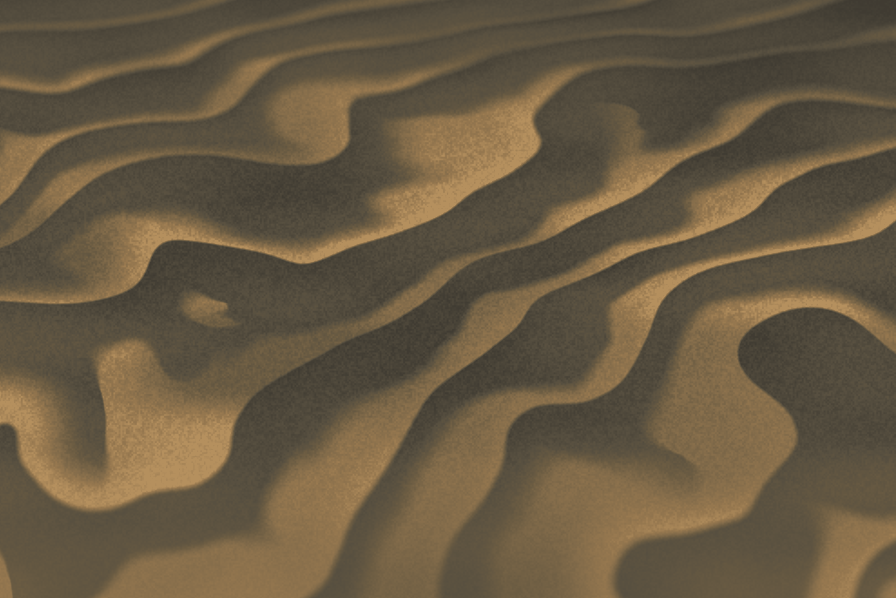
Reproduce this texture procedurally as a Shadertoy shader.

```glsl
// Wind-rippled sand in low warm side light, with shaded hollows and a shallow focus.

const float ACROSS = 2.7;        // ripples per canvas height, left to right
const float NEAR_PITCH = 1.0;    // vertical ripple rate at the lower edge
const float FAR_PITCH = 4.6;     // growth of that rate with distance
const float MEANDER = 1.75;      // how far the crests wander
const float FOCUS_Y = 0.52;      // height of the sharpest row
const float GRAIN_CELLS = 330.0; // sand grains per canvas height
const float GRAIN_DEPTH = 0.17;

const vec3 SHADE = vec3(0.250, 0.233, 0.197);
const vec3 DUSK = vec3(0.34, 0.31, 0.25);
const vec3 EARTH = vec3(0.42, 0.36, 0.26);
const vec3 OCHRE = vec3(0.51, 0.42, 0.29);
const vec3 SAND = vec3(0.59, 0.47, 0.31);
const vec3 GLOW = vec3(0.71, 0.565, 0.37);

float hash(vec2 p) {
    vec3 q = fract(p.xyx * vec3(0.1031, 0.1030, 0.0973));
    q += dot(q, q.yzx + 33.33);
    return fract((q.x + q.y) * q.z);
}

// Value noise with a quintic fade, so that crests bend without kinks
float noise(vec2 p) {
    vec2 cell = floor(p), f = fract(p);
    f = f * f * f * (f * (f * 6.0 - 15.0) + 10.0);
    float low = mix(hash(cell), hash(cell + vec2(1, 0)), f.x);
    float high = mix(hash(cell + vec2(0, 1)), hash(cell + vec2(1, 1)), f.x);
    return mix(low, high, f.y);
}

// Squeezes distant rows together
vec2 ground(vec2 p) {
    return vec2(p.x, p.y * (1.0 + 0.7 * p.y));
}

// Ripple phase: each whole number is a crest, growing toward the lower right
float ripplePhase(vec2 p) {
    vec2 g = ground(p);
    float wander = noise(g * vec2(2.9, 2.7) + 17.3);
    wander += 0.22 * noise(g * vec2(6.2, 6.0) + 41.7);
    float rows = p.y * (NEAR_PITCH + FAR_PITCH * p.y);
    return ACROSS * p.x - rows + MEANDER * wander;
}

vec3 sandRamp(float tone) {
    float k = clamp(tone, 0.0, 1.0) * 5.0;
    vec3 c = mix(SHADE, DUSK, clamp(k, 0.0, 1.0));
    c = mix(c, EARTH, clamp(k - 1.0, 0.0, 1.0));
    c = mix(c, OCHRE, clamp(k - 2.0, 0.0, 1.0));
    c = mix(c, SAND, clamp(k - 3.0, 0.0, 1.0));
    return mix(c, GLOW, clamp(k - 4.0, 0.0, 1.0));
}

void mainImage(out vec4 fragColor, in vec2 fragCoord) {
    vec2 p = fragCoord / iResolution.y;
    vec2 g = ground(p);

    // Phase and its slope
    const vec2 STEP = vec2(0.004, 0.0);
    float phase = ripplePhase(p);
    vec2 slope = vec2(ripplePhase(p + STEP.xy) - ripplePhase(p - STEP.xy),
                      ripplePhase(p + STEP.yx) - ripplePhase(p - STEP.yx)) / (2.0 * STEP.x);
    float steepness = max(length(slope), 0.6);

    // Depth of field
    float nearness = 1.0 - smoothstep(0.0, 0.45, p.y);
    float farness = smoothstep(0.6, 1.0, p.y);
    float defocus = smoothstep(0.1, 0.52, abs(p.y - FOCUS_Y));
    float blur = 0.005 + 0.019 * defocus;

    // Lit face: broad where the crest turns toward the light, thin elsewhere
    float facing = smoothstep(0.1, 1.0, slope.x / steepness);
    float patches = noise(g * vec2(2.6, 4.0) + 71.0);
    float breadth = 0.15 + 0.38 * facing + 0.17 * nearness + 0.16 * (patches - 0.5);
    breadth = clamp(breadth, 0.08, 0.68);
    float soft = 0.05 + 0.18 * noise(g * 3.1 + 9.0) + blur * steepness * 0.5;
    soft = min(soft, 0.25);
    float s = fract(phase);
    float face = smoothstep(1.0 - breadth - soft, 1.0 - breadth + soft * 0.6, s);
    float crestWidth = min(blur * steepness, 0.35);
    float crest = 1.0 - smoothstep(1.0 - crestWidth, 1.0, s);
    float strength = smoothstep(0.15, 0.6, noise(g * vec2(2.4, 3.8) + 113.0));
    strength = mix(0.35, 1.0, strength);
    float lit = face * crest * strength;

    // Tone of the hollows and of the sunlit sand
    float mottle = noise(g * vec2(4.0, 9.0) + 5.0) - 0.5;
    float hollow = 0.10 + 0.17 * nearness + 0.5 * s * (1.0 - s) * patches;
    hollow += 0.14 * mottle;
    float dimCorner = smoothstep(0.75, 1.5, p.x) * smoothstep(0.5, 1.0, p.y);
    float rim = smoothstep(0.7, 0.95, s);
    float sunlit = 0.76 + 0.16 * s + 0.12 * rim;
    sunlit -= 0.10 * nearness + 0.14 * farness + 0.25 * dimCorner;
    float tone = mix(hollow, sunlit + 0.16 * mottle, lit) - 0.05 * dimCorner;

    // Grains, crisp only in the focused rows
    float grain = noise(p * GRAIN_CELLS) + 0.5 * noise(p * GRAIN_CELLS * 0.47 + 31.0) - 0.75;
    tone += GRAIN_DEPTH * grain * mix(1.0, 0.35, defocus) * (0.7 + 0.6 * lit);

    fragColor = vec4(sandRamp(tone), 1.0);
}
```
